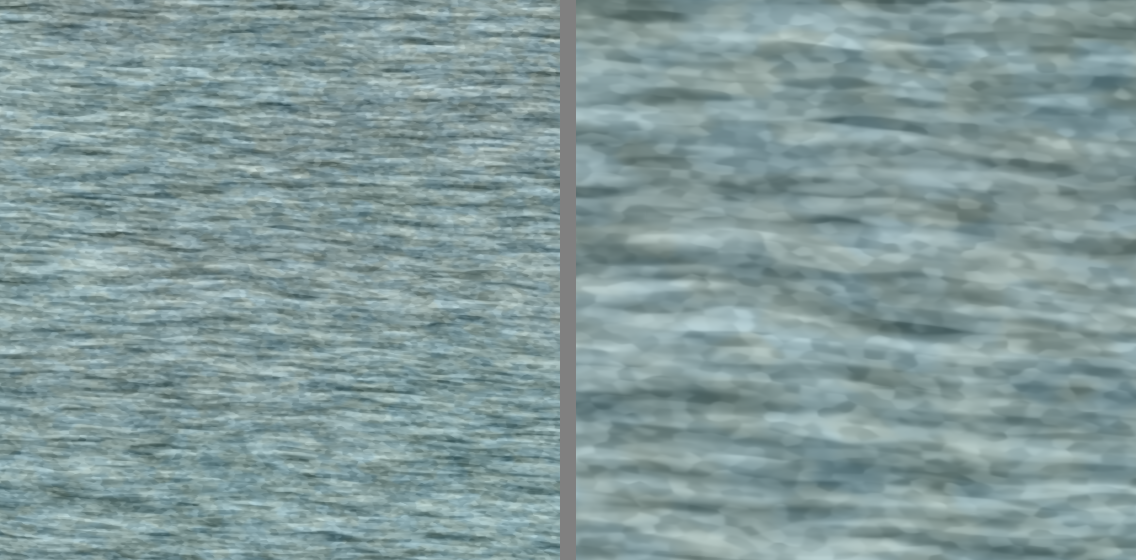
Left, the full canvas; right, a detail of the centre.
Give the GLSL for this texture, as a three.js fragment shader.

```glsl
#define BASE_COLOR vec3(0.516, 0.608, 0.612)
#define TEAL_SHIFT vec3(-0.018, 0.003, 0.004)
#define WARM_SHIFT vec3(0.020, 0.002, -0.020)
#define SLOPE 0.045
#define BAND_CELLS vec2(4.0, 40.0)
#define STREAK_CELLS vec2(8.0, 108.0)
#define FIBER_CELLS vec2(22.0, 172.0)
#define GRAIN_CELLS vec2(105.0, 215.0)
#define TINT_CELLS vec2(36.0, 70.0)
#define CONTRAST 1.0
#define SOFTNESS 5.5

varying vec2 vUv;

vec3 hash3(vec2 cell) {
  vec3 p = fract(cell.xyx * vec3(0.1031, 0.1030, 0.0973));
  p += dot(p, p.yxz + 33.33);
  return fract((p.xxy + p.yzz) * p.zyx);
}

// Smooth cellular noise: random tones of nearby cell points, blended by distance.
float cellTone(vec2 p, float seed) {
  vec2 cell = floor(p);
  vec2 local = p - cell;
  float toneSum = 0.0;
  float weightSum = 0.0;
  for (int j = -1; j <= 1; j++) {
    for (int i = -1; i <= 1; i++) {
      vec2 offset = vec2(float(i), float(j));
      vec3 rnd = hash3(cell + offset + seed);
      vec2 toPoint = offset + rnd.xy - local;
      float weight = exp(-SOFTNESS * dot(toPoint, toPoint));
      toneSum += weight * (2.0 * rnd.z - 1.0);
      weightSum += weight;
    }
  }
  return toneSum / weightSum;
}

// Tilt and gently bend the fibre direction with layered sines.
vec2 bendFibers(vec2 uv) {
  float bend = 0.0040 * sin(5.0 * uv.x + 7.0 * uv.y)
             + 0.0016 * sin(13.0 * uv.x - 17.0 * uv.y + 1.3)
             + 0.0007 * sin(41.0 * uv.x + 29.0 * uv.y + 4.1);
  float tilt = SLOPE + 0.015 * (0.5 - uv.y);
  return vec2(uv.x, uv.y + tilt * uv.x + bend);
}

void main() {
  vec2 p = bendFibers(vUv);

  // Light and dark layers, from broad bands down to fine grain
  float band = cellTone(p * BAND_CELLS, 11.0);
  float streak = cellTone(p * STREAK_CELLS, 137.0);
  float fiber = cellTone(p * FIBER_CELLS, 291.0);
  float grain = cellTone(p * GRAIN_CELLS, 523.0);
  float shade = 0.022 * band + 0.095 * streak + 0.110 * fiber + 0.072 * grain;

  // Thin dark pores along the strongest dark fibres
  shade -= 0.04 * smoothstep(0.35, 0.9, -fiber) * smoothstep(-0.2, 0.6, -streak);

  // Faint warm and cool flecks, with more teal toward the bottom
  float warmth = cellTone(p * TINT_CELLS, 741.0);
  float teal = 0.7 - 1.0 * smoothstep(0.0, 0.7, vUv.y)
             + 0.4 * cellTone(vUv * vec2(4.0, 7.0), 883.0);

  vec3 color = BASE_COLOR + CONTRAST * shade + WARM_SHIFT * warmth + TEAL_SHIFT * teal;
  gl_FragColor = vec4(color, 1.0);
}
```
